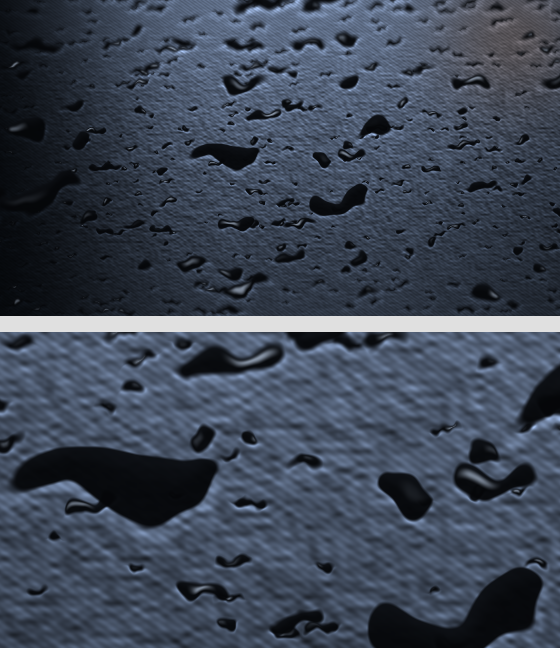
Top, the full canvas; bottom, a detail of the centre.
This texture is drawn by a Shadertoy shader. Its source:

```glsl
const vec3 SHADE = vec3(0.022, 0.032, 0.045);
const vec3 SHEEN = vec3(0.37, 0.43, 0.53);
const vec3 WARM = vec3(0.36, 0.32, 0.31);
const vec3 DROP_DARK = vec3(0.018, 0.024, 0.034);
const vec3 GLINT = vec3(0.56, 0.61, 0.68);
const float FOCUS_Y = 0.43;
const float SHARP_BLUR = 0.0022;
const float FAR_BLUR = 0.013;
const float GRAIN_SCALE = 125.0;
const float GRAIN_STRENGTH = 0.55;
const float WEAVE_SCALE = 105.0;
const float WEAVE_STRENGTH = 0.07;

float hash(vec2 p) {
    vec3 q = fract(p.xyx * 0.1031);
    q += dot(q, q.yzx + 33.33);
    return fract((q.x + q.y) * q.z);
}

vec2 hash2(vec2 p) {
    return vec2(hash(p), hash(p + 71.7));
}

float noise(vec2 p) {
    vec2 i = floor(p), f = fract(p);
    f = f * f * (3.0 - 2.0 * f);
    return mix(mix(hash(i), hash(i + vec2(1, 0)), f.x),
               mix(hash(i + vec2(0, 1)), hash(i + vec2(1, 1)), f.x), f.y);
}

// Lit, rough surface: dark left side, bright far edge, warm far right corner
vec3 surface(vec2 p, float defocus) {
    float light = smoothstep(-0.05, 0.80, p.x + 0.08 * p.y);
    light *= mix(0.42, 1.0, smoothstep(-0.1, 1.0, p.y));
    light *= 1.0 - 0.38 * smoothstep(1.15, 1.9, p.x);
    vec3 col = mix(SHADE, SHEEN, light);
    vec2 toWarm = (p - vec2(1.62, 0.88)) / vec2(0.24, 0.22);
    col = mix(col, WARM, 0.7 * exp(-dot(toWarm, toWarm)));

    vec2 g = p * GRAIN_SCALE * vec2(0.75, 1.2);
    float bump = noise(g) - noise(g + vec2(0.3, 0.8));
    bump += 0.5 * (noise(g * 0.45 + 19.0) - 0.5);
    float weave = sin(6.2832 * WEAVE_SCALE * (p.x * 0.7 + p.y));
    col *= 1.0 + GRAIN_STRENGTH * bump * mix(1.0, 0.15, defocus);
    return col * (1.0 + WEAVE_STRENGTH * weave);
}

// One scattered layer of bent, uneven drops
vec3 addDrops(vec3 col, vec2 p, float cell, float share, float seed, float blur) {
    vec2 grid = cell * vec2(1.5, 1.0);
    vec2 warp = vec2(noise(p / cell * 5.0 + seed), noise(p / cell * 5.0 + seed + 40.0));
    vec2 pos = p + 0.09 * cell * (warp - 0.5);
    vec2 home = floor(pos / grid);
    for (int j = -1; j <= 1; j++)
    for (int i = -1; i <= 1; i++) {
        vec2 id = home + vec2(i, j);
        vec2 a = hash2(id + seed);
        vec2 b = hash2(id + seed + 137.0);
        if (b.x > share) continue;

        float pick = hash(id + seed + 251.0);
        float size = cell * mix(0.09, 0.19, pick);
        float reach = size * mix(0.35, 3.4, b.y * b.y * b.y);
        float tilt = mix(-0.2, 0.45, a.y);
        vec2 axis = vec2(cos(tilt), sin(tilt));
        vec2 q = pos - (id + 0.2 + 0.6 * a) * grid;
        q = vec2(dot(q, axis), dot(q, vec2(-axis.y, axis.x)));
        float along = q.x / size;
        q.y += 0.4 * size * sin(along * 1.2 + 6.28 * a.x);
        float radius = size * (0.8 + 0.25 * sin(along * 1.4 + 9.0 * pick));
        float d = length(vec2(0.7 * max(abs(q.x) - reach, 0.0), q.y)) - radius;

        // Light gathered along the near edge
        float across = q.y / radius;
        float edge = (d - 0.12 * size) / (0.12 * size + blur);
        float rim = exp(-edge * edge) * smoothstep(0.1, -0.9, across);
        col *= 1.0 + 0.4 * rim;

        // Dark body with a reflected streak
        float soft = blur / radius;
        float streak = smoothstep(0.34 + soft, 0.0, abs(across - 0.28));
        float start = mix(-0.6, 0.6, a.x);
        streak *= smoothstep(1.3, 0.2, abs(along / (1.0 + reach / size) - start) * 2.0);
        streak *= smoothstep(0.0, -0.3 * radius - blur, d);
        float shine = mix(0.15, 1.0, b.y) * smoothstep(0.2, 0.8, hash(id + seed + 17.0));
        vec3 body = mix(DROP_DARK, GLINT, streak * shine);
        body += 0.06 * SHEEN * smoothstep(-0.2, 1.0, across);
        col = mix(col, body, 0.96 * smoothstep(blur, -blur, d));
    }
    return col;
}

void mainImage(out vec4 fragColor, in vec2 fragCoord) {
    vec2 p = fragCoord / iResolution.y;
    float defocus = smoothstep(0.08, 0.58, abs(p.y - FOCUS_Y));
    defocus = max(defocus, 0.6 * smoothstep(0.4, 0.0, p.x));
    float blur = max(mix(SHARP_BLUR, FAR_BLUR, defocus), 1.0 / iResolution.y);

    vec3 col = surface(p, defocus);
    float cell = 0.034;
    float share = 0.28;
    for (int layer = 0; layer < 4; layer++) {
        col = addDrops(col, p, cell, share, 23.0 + 61.0 * float(layer), blur);
        cell *= 1.85;
        share += 0.06;
    }
    fragColor = vec4(clamp(col, 0.0, 1.0), 1.0);
}
```
